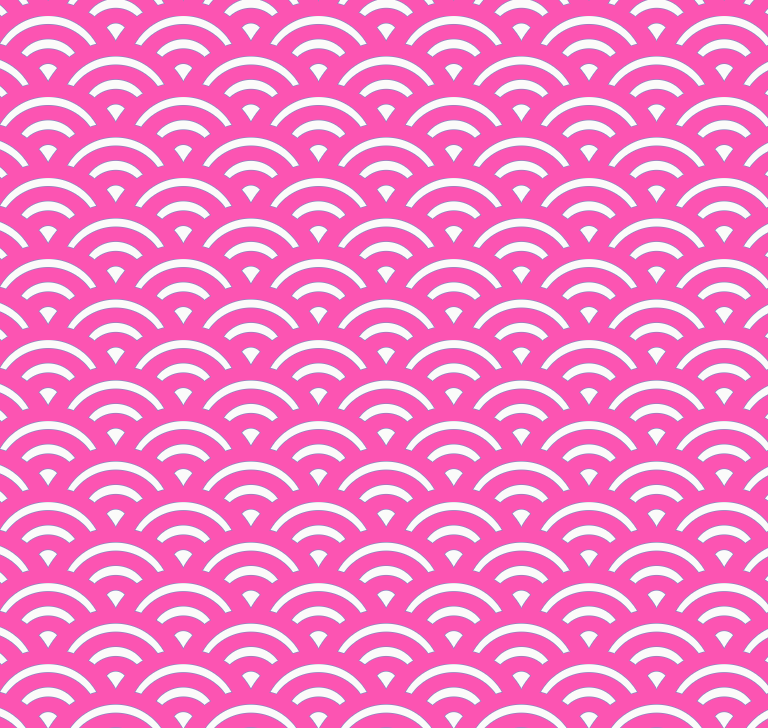
This pattern is drawn by a Shadertoy shader. Its source:

```glsl
// Draws staggered rows of white wave-scale arcs with thin mauve outlines on pink.

const float REPEATS_ACROSS = 5.68;
const float ROW_STEP = 0.2996;            // row spacing, in column widths
const vec2 FIRST_CREST = vec2(0.356, 0.116);
const float OUTLINE_HALF_WIDTH = 0.0027;

const vec3 PINK = vec3(0.99, 0.33, 0.70);
const vec3 WHITE = vec3(0.985, 0.985, 0.98);
const vec3 MAUVE = vec3(0.55, 0.52, 0.74);

// Disc on the vertical axis, given its centre depth and radius
float disc(vec2 p, float depth, float radius) {
    return length(p - vec2(0.0, depth)) - radius;
}

// Band between two discs; y points down from the crest
float arcBand(vec2 p, vec2 outerDisc, vec2 innerDisc) {
    return max(disc(p, outerDisc.x, outerDisc.y), -disc(p, innerDisc.x, innerDisc.y));
}

// One scale: two arcs and a drop, cut by the scales of the row in front
float scaleMotif(vec2 p) {
    float largeArc = arcBand(p, vec2(0.412, 0.412), vec2(0.446, 0.382));
    float smallArc = arcBand(p, vec2(0.419, 0.2465), vec2(0.471, 0.227));
    float drop = disc(p, 0.441, 0.0863);
    float marks = min(min(largeArc, smallArc), drop);

    vec2 toNeighbour = vec2(abs(p.x) - 0.5, p.y - ROW_STEP);
    float frontScale = disc(toNeighbour, 0.464, 0.572);
    return max(marks, -frontScale);
}

// Scales of one row, shifted by half a column on odd rows
float scaleRow(vec2 p, float row) {
    float shift = 0.5 * mod(row, 2.0);
    float x = fract(p.x - shift + 0.5) - 0.5;
    return scaleMotif(vec2(x, p.y - row * ROW_STEP));
}

// Share of a pixel covered by a shape
float coverage(float dist, float pixel) {
    return clamp(0.5 - dist / pixel, 0.0, 1.0);
}

void mainImage(out vec4 fragColor, in vec2 fragCoord) {
    float pixel = REPEATS_ACROSS / iResolution.x;
    vec2 fromTopLeft = vec2(fragCoord.x, iResolution.y - fragCoord.y);
    vec2 p = fromTopLeft * pixel - FIRST_CREST;

    // Each scale reaches into the row below it
    float row = floor(p.y / ROW_STEP);
    float dist = 1.0;
    for (int i = 0; i < 2; i++) {
        dist = min(dist, scaleRow(p, row - float(i)));
    }

    vec3 color = mix(PINK, MAUVE, coverage(dist - OUTLINE_HALF_WIDTH, pixel));
    color = mix(color, WHITE, coverage(dist + OUTLINE_HALF_WIDTH, pixel));
    fragColor = vec4(color, 1.0);
}
```
